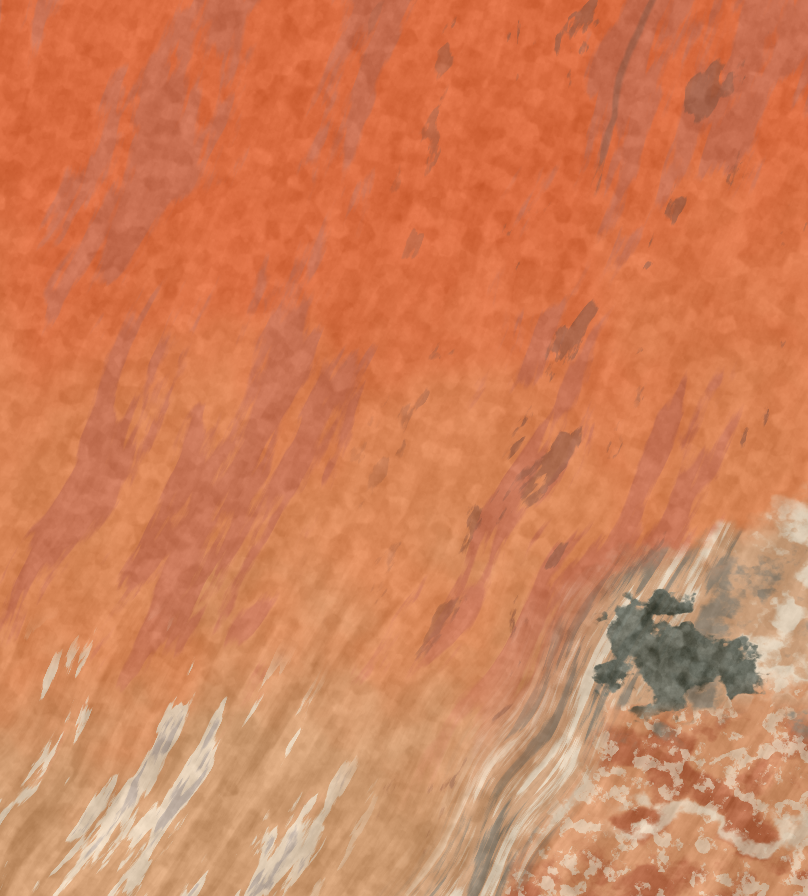
Write a Shadertoy shader that draws this texture.

```glsl
#define LEAN 0.62
#define LEAN_BEND 0.15
#define PATCH_SPACING 0.24
#define PATCH_LEVEL 0.57
#define SALT_LEVEL 0.59
#define GRAIN 0.13
#define RED_SAND vec3(0.855, 0.425, 0.255)
#define ORANGE_SAND vec3(0.855, 0.535, 0.35)
#define BEIGE_SAND vec3(0.805, 0.605, 0.44)
#define ROCK vec3(0.745, 0.425, 0.325)
#define SALT vec3(0.87, 0.80, 0.71)
#define BASIN vec3(0.35, 0.37, 0.33)

vec3 hash3(vec2 c) {
    vec3 k = vec3(dot(c, vec2(127.1, 311.7)), dot(c, vec2(269.5, 183.3)), dot(c, vec2(419.2, 371.9)));
    return fract(sin(k) * 43758.5);
}

// Cellular noise: random cell values blended by distance to their sites
float cells(vec2 p) {
    vec2 id = floor(p), f = p - id;
    float sum = 0.0, total = 1e-5;
    for (int y = -1; y <= 1; y++)
    for (int x = -1; x <= 1; x++) {
        vec2 o = vec2(x, y);
        vec3 site = hash3(id + o);
        vec2 d = o + site.xy - f;
        float w = exp(-9.0 * dot(d, d));
        sum += w * site.z;
        total += w;
    }
    return sum / total;
}

float layered(vec2 p) {
    float sum = 0.0, amp = 0.516;
    for (int i = 0; i < 5; i++) {
        sum += amp * cells(p);
        p = p * 2.03 + vec2(17.3, 9.1);
        amp *= 0.5;
    }
    return sum;
}

float blob(vec2 p, vec2 center, vec2 size) {
    vec2 d = (p - center) / size;
    return exp(-dot(d, d));
}

void mainImage(out vec4 fragColor, in vec2 fragCoord) {
    vec2 p = fragCoord / iResolution.y;

    // Wind-aligned coordinates: x runs across the streaks
    vec2 wind = vec2(p.x - p.y * (LEAN - LEAN_BEND * p.y), p.y);
    wind.x += 0.006 * sin(p.y * 19.0 + 3.0 * sin(p.x * 11.0));
    float broad = layered(p * 5.0 + 3.0);
    float streak = layered(wind * vec2(48.0, 9.0));
    float grain = layered(p * 60.0);

    // Sand, from red at the top to beige at the bottom
    float height = p.y + 0.35 * (broad - 0.5);
    vec3 color = mix(BEIGE_SAND, ORANGE_SAND, smoothstep(0.08, 0.36, height));
    color = mix(color, RED_SAND, smoothstep(0.32, 0.85, height));

    // Dull rock patches gathered in leaning columns
    float column = cos((wind.x - 0.02) * 6.2832 / PATCH_SPACING + 0.8 * sin(p.y * 9.0));
    float rock = 0.68 * layered(wind * vec2(10.0, 3.6) + 5.0) + 0.32 * streak;
    rock += 0.055 * column + 0.13 * blob(wind, vec2(0.27, 0.56), vec2(0.06, 0.10));
    float rockMask = smoothstep(PATCH_LEVEL - 0.035, PATCH_LEVEL + 0.035, rock);
    color = mix(color, mix(ROCK, color, 0.25), rockMask * smoothstep(0.05, 0.35, p.y));

    // Narrow dark ridge and scattered flecks
    float ridge = smoothstep(0.007, 0.002, abs(wind.x - 0.258 + 0.04 * (broad - 0.5)));
    ridge *= smoothstep(0.68, 0.76, p.y) * smoothstep(0.38, 0.52, streak);
    float fleck = smoothstep(0.71, 0.78, layered(wind * vec2(30.0, 13.0) + 8.0));
    color = mix(color, vec3(0.58, 0.37, 0.29), 0.65 * max(ridge, fleck * smoothstep(0.3, 0.6, p.x)));

    // Pale salt slivers at the lower left
    float saltField = blob(p, vec2(0.14, 0.11), vec2(0.22, 0.15));
    float sliver = layered(wind * vec2(42.0, 10.0) + 21.0) + 0.14 * (saltField - 0.75);
    float saltMask = smoothstep(SALT_LEVEL, SALT_LEVEL + 0.06, sliver) * smoothstep(0.1, 0.4, saltField);
    vec3 saltTone = mix(SALT, vec3(0.72, 0.67, 0.63), smoothstep(0.72, 0.80, sliver));
    color = mix(color, saltTone, 0.9 * saltMask);

    // Eroded land at the lower right, with streaked salt banks
    float rough = layered(p * vec2(22.0, 28.0) + 40.0);
    float inland = wind.x - 0.48 + 0.06 * (streak - 0.5);
    float below = 0.36 + 0.36 * (p.x - 0.69) - p.y + 0.07 * (rough - 0.5);
    float land = smoothstep(-0.08, 0.04, inland) * smoothstep(-0.025, 0.03, below);
    float fineStreak = layered(wind * vec2(85.0, 11.0) + 13.0);
    float tone = mix(fineStreak, rough, smoothstep(0.06, 0.16, inland));
    vec3 bank = mix(vec3(0.57, 0.51, 0.44), vec3(0.79, 0.62, 0.48), smoothstep(0.28, 0.47, tone));
    bank = mix(bank, SALT, smoothstep(0.51, 0.68, tone));

    // Rusty earth with salt veins and speckles
    float rust = smoothstep(0.06, 0.10, inland);
    rust *= smoothstep(0.03, -0.01, p.y - 0.20 - 0.12 * (rough - 0.5));
    float vein = abs(p.y - 0.075 - 0.018 * sin(p.x * 27.0) - 0.07 * (rough - 0.5));
    float speckle = smoothstep(0.56, 0.70, layered(p * 75.0 + 31.0));
    vec3 earth = mix(vec3(0.71, 0.42, 0.29), vec3(0.82, 0.58, 0.42), smoothstep(0.3, 0.65, rough));
    earth = mix(earth, SALT, 0.7 * speckle);
    earth = mix(earth, SALT, 0.8 * smoothstep(0.018, 0.004, vein) * smoothstep(0.66, 0.72, p.x));
    bank = mix(bank, earth, rust);

    // Dark basin
    float basin = blob(p, vec2(0.75, 0.265), vec2(0.085, 0.065)) + 1.1 * (rough - 0.5);
    basin = smoothstep(0.46, 0.58, basin) * smoothstep(0.18, 0.22, p.y);
    bank = mix(bank, BASIN + 0.3 * (grain - 0.5), 0.9 * basin);
    color = mix(color, bank, land);

    // Fine relief, stronger on the pale lower ground
    color += GRAIN * (grain - 0.5) + mix(0.20, 0.08, smoothstep(0.1, 0.5, p.y)) * (streak - 0.5);
    fragColor = vec4(clamp(color, 0.0, 1.0), 1.0);
}
```
